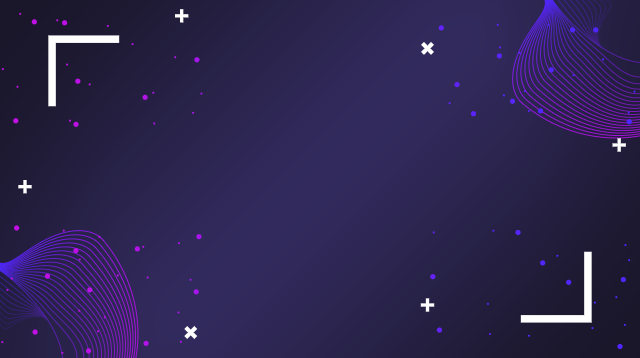
Write a Shadertoy shader that draws this background.

```glsl
// Draws a dark violet diagonal gradient with wavy line fans, scattered dots and white corner marks.

#define CANVAS_WIDTH 768.0
#define WAVE_LINES 20
#define FAN_LINES 9
#define LINE_HALF_WIDTH 0.6
#define BRACKET_INSET vec2(58.0, 42.5)
#define BRACKET_ARM 85.0
#define BRACKET_THICKNESS 9.0

const vec3 BAND_COLOR = vec3(0.198, 0.168, 0.370);
const vec3 EDGE_COLOR = vec3(0.100, 0.088, 0.165);
const vec3 BLUE = vec3(0.31, 0.15, 1.00);
const vec3 MAGENTA = vec3(0.76, 0.06, 0.90);
const vec3 WHITE = vec3(1.0);

float pixelSize;

float fill(float distanceToShape) {
    return clamp(0.5 - distanceToShape / pixelSize, 0.0, 1.0);
}

vec3 hash3(vec2 cell) {
    vec3 h = fract(cell.xyx * vec3(0.1031, 0.1030, 0.0973));
    h += dot(h, h.yxz + 33.33);
    return fract((h.xxy + h.yzz) * h.zyx);
}

// Coverage of the zero line of a field, measured in screen pixels
float contour(float field) {
    float slope = max(length(vec2(dFdx(field), dFdy(field))), 1e-4);
    return clamp(0.5 + LINE_HALF_WIDTH / pixelSize - abs(field) / slope, 0.0, 1.0);
}

// Polar line family around a canvas corner: an outer arch blended into an inner curve
float waveInk(vec2 q) {
    float radius = length(q);
    float turn = atan(q.y, q.x) / 1.5707963;
    float outer = 163.0 + 46.0 * turn - 95.0 * smoothstep(0.54, 1.0, turn);
    float inner = 75.0 - 12.0 * turn + 42.0 * turn * turn * turn;
    float bunching = mix(0.55, 1.1, smoothstep(0.0, 0.6, turn));
    float ink = 0.0;
    for (int i = 0; i < WAVE_LINES; i++) {
        float s = float(i) / float(WAVE_LINES - 1);
        float lineRadius = mix(inner, outer, pow(s, bunching));
        ink += (1.0 - ink) * mix(0.55, 0.9, s) * contour(radius - lineRadius);
    }
    // Faint strands that spread out below the inner curve
    float spread = 64.0 * smoothstep(0.4, 1.0, turn);
    for (int i = 1; i <= FAN_LINES; i++) {
        float s = float(i) / float(FAN_LINES);
        float strand = contour(radius - inner + s * spread);
        ink += (1.0 - ink) * mix(0.45, 0.15, s) * strand * smoothstep(0.4, 0.6, turn);
    }
    return ink;
}

// One jittered dot per cell, kept to the four corner areas
float dots(vec2 p, vec2 size, vec2 cellSize, float radius, float density, float seed) {
    vec2 cell = floor(p / cellSize);
    vec3 rnd = hash3(cell + seed);
    vec2 margin = vec2(radius + 1.5);
    vec2 center = cell * cellSize + mix(margin, cellSize - margin, rnd.xy);
    vec2 fromMiddle = abs(center - 0.5 * size);
    float present = step(rnd.z, density) * step(128.0, fromMiddle.x) * step(52.0, fromMiddle.y);
    return present * fill(length(p - center) - radius);
}

float bracket(vec2 q) {
    q -= BRACKET_INSET;
    float low = min(q.x, q.y);
    float high = max(q.x, q.y);
    return max(max(-low, high - BRACKET_ARM), low - BRACKET_THICKNESS);
}

float plusSign(vec2 q) {
    q = abs(q);
    return max(max(q.x, q.y) - 8.0, min(q.x, q.y) - 2.0);
}

float crossSign(vec2 q) {
    return plusSign(vec2(q.x + q.y, q.y - q.x) * 0.70711) - 0.5;
}

void mainImage(out vec4 fragColor, in vec2 fragCoord) {
    pixelSize = CANVAS_WIDTH / iResolution.x;
    vec2 p = fragCoord * pixelSize;
    vec2 size = iResolution.xy * pixelSize;
    vec2 fromTop = vec2(p.x, size.y - p.y);

    // Diagonal light band with darker corners
    vec2 centered = p - 0.5 * size;
    float acrossBand = abs(centered.x - centered.y) * 0.70711;
    float shade = smoothstep(-40.0, 440.0, acrossBand);
    shade += 0.45 * smoothstep(230.0, 460.0, length(centered)) * (1.0 - shade);
    vec3 color = mix(BAND_COLOR, EDGE_COLOR, shade);

    // Line waves: lower left, and transposed at the upper right
    vec2 farCorner = vec2(fromTop.y, size.x - p.x);
    color = mix(color, mix(BLUE, MAGENTA, clamp(p.x / 185.0, 0.0, 0.9)), waveInk(p));
    color = mix(color, mix(BLUE, MAGENTA, clamp(farCorner.x / 185.0, 0.0, 0.9)), waveInk(farCorner));

    // Dots turn from magenta to blue across the canvas
    vec3 dotColor = mix(MAGENTA, BLUE, smoothstep(0.0, 0.95, p.x / size.x));
    float dotInk = dots(p, size, vec2(64.0, 53.6), 3.1, 0.66, 7.0);
    dotInk = max(dotInk, dots(p, size, vec2(51.2, 42.9), 1.2, 0.7, 31.0));
    color = mix(color, dotColor, dotInk);

    // White brackets, plus signs and crosses
    float marks = min(bracket(fromTop), bracket(vec2(size.x - p.x, p.y)));
    marks = min(marks, plusSign(fromTop - vec2(218.0, 19.0)));
    marks = min(marks, plusSign(fromTop - vec2(30.0, 224.0)));
    marks = min(marks, plusSign(fromTop - vec2(743.0, 174.0)));
    marks = min(marks, plusSign(fromTop - vec2(513.0, 366.0)));
    marks = min(marks, crossSign(fromTop - vec2(513.0, 58.0)));
    marks = min(marks, crossSign(fromTop - vec2(229.0, 399.0)));
    fragColor = vec4(mix(color, WHITE, fill(marks)), 1.0);
}
```
